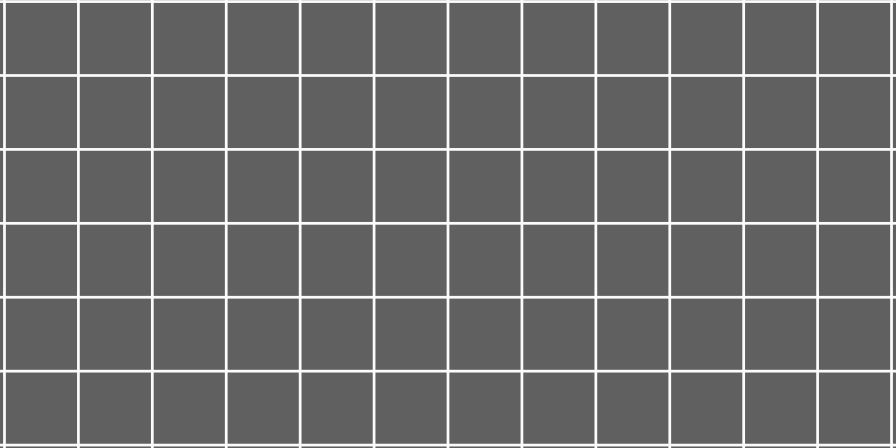
A WebGL 1 fragment shader for this pattern:

```glsl
precision highp float;
// Square grid of thin near-white lines on flat dark grey, twelve cells by six.
// Each axis is folded to the distance from its nearest line, and that distance
// becomes pixel coverage, so the lines stay smooth at any canvas size.

uniform vec2 u_resolution;

// All lengths are fractions of the canvas height.
const float CELL_SIZE = 0.165;
const float LINE_WIDTH = 0.0061;
const vec2 GRID_OFFSET = vec2(0.0, 0.0015);

const vec3 TILE_COLOR = vec3(0.378);
const vec3 LINE_COLOR = vec3(0.985);

// Distance on each axis to the nearest multiple of the cell size.
vec2 distanceToLines(vec2 p, float cellSize) {
    return abs(fract(p / cellSize + 0.5) - 0.5) * cellSize;
}

// Share of a pixel covered by a line of the given width, per axis.
vec2 lineCoverage(vec2 dist, float width, float pixelSize) {
    return clamp((0.5 * width - dist) / pixelSize + 0.5, 0.0, 1.0);
}

// Union of the vertical and horizontal line coverage.
float gridMask(vec2 p, float cellSize, float width, float pixelSize) {
    vec2 coverage = lineCoverage(distanceToLines(p, cellSize), width, pixelSize);
    return 1.0 - (1.0 - coverage.x) * (1.0 - coverage.y);
}

void main() {
    // Centred coordinates put a grid crossing near the middle of the canvas.
    float pixelSize = 1.0 / u_resolution.y;
    vec2 p = (gl_FragCoord.xy - 0.5 * u_resolution) * pixelSize - GRID_OFFSET;

    float mask = gridMask(p, CELL_SIZE, LINE_WIDTH, pixelSize);
    gl_FragColor = vec4(mix(TILE_COLOR, LINE_COLOR, mask), 1.0);
}
```
